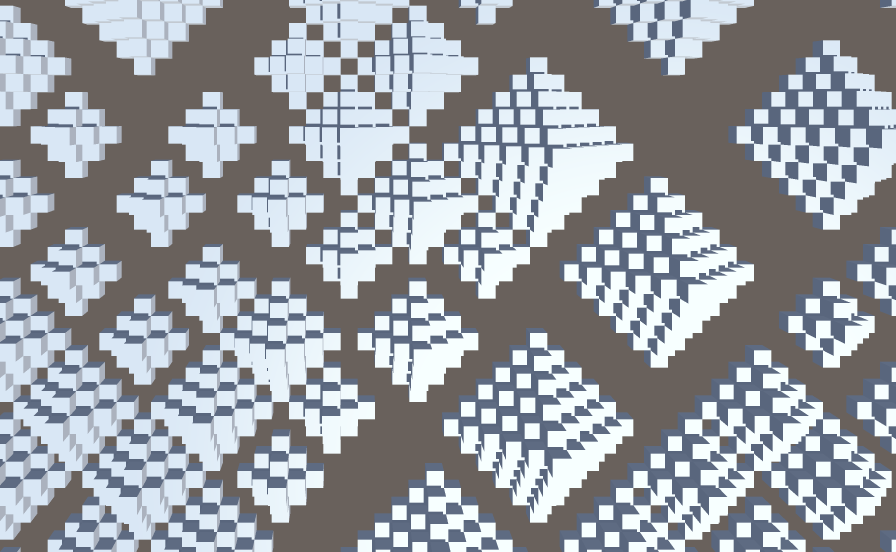
This pattern is drawn by a WebGL 1 fragment shader. Its source:

```glsl
precision highp float;
// Scattered octahedra built of small cubes, seen head-on in perspective.
// A packing of squares in 45-degree coordinates places the solids without overlap;
// each view ray walks the cube layers from front to back and shades the face it meets.

uniform vec2 u_resolution;

const float COLUMNS = 52.6;                 // cubes across the canvas width
const vec2 VANISHING = vec2(0.39, 0.50);    // in canvas widths
const float PERSPECTIVE = 0.022;            // shrink per layer of depth
const vec2 SHADOW_STEP = vec2(0.17, -0.15); // towards the light, per layer
const vec2 GLOW_CENTRE = vec2(0.72, 0.08);  // in canvas widths
const vec2 GLOW_RANGE = vec2(0.25, 0.60);
const float BLOCK = 16.0;                   // packing block of a large solid
const float LARGE_SHARE = 0.38;
const float MEDIUM_SHARE = 0.42;
const float LARGE_RADIUS = 5.0;
const float MEDIUM_RADIUS = 3.0;
const float SMALL_RADIUS = 2.0;
const int LAYERS = 6;
const int SAMPLES = 3;                      // per axis, for smooth edges

const vec3 GROUND = vec3(0.41, 0.38, 0.36);
const vec3 FRONT_COOL = vec3(0.85, 0.905, 0.96);
const vec3 FRONT_BRIGHT = vec3(0.97, 1.0, 1.0);
const vec3 SHADE = vec3(0.35, 0.40, 0.49);
const vec3 TOP_FACE = vec3(0.37, 0.42, 0.51);
const vec3 RIGHT_FACE = vec3(0.67, 0.70, 0.745);
const vec3 BOTTOM_FACE = vec3(0.76, 0.79, 0.82);

float hash(vec2 p) {
  return fract(sin(dot(p, vec2(127.1, 311.7))) * 43758.5453);
}

// Is there a cube at this cell of the given layer?
bool solid(vec2 cell, float layer) {
  vec2 uv = vec2(cell.x + cell.y, cell.x - cell.y);
  bool large = hash(floor(uv / BLOCK) + 7.3) < LARGE_SHARE;
  float size = large ? BLOCK : 0.5 * BLOCK;
  vec2 id = floor(uv / size);

  float radius = hash(id + 31.7) < MEDIUM_SHARE ? MEDIUM_RADIUS : SMALL_RADIUS;
  if (large) radius = LARGE_RADIUS;

  // Jitter within the block, kept on the diagonal lattice
  float slack = 0.5 * size - 1.0 - radius;
  vec2 random = vec2(hash(id + 3.1), hash(id + 17.9));
  vec2 jitter = floor(random * (2.0 * slack + 1.0)) - slack;
  jitter.x += mod(jitter.x + jitter.y, 2.0) * (jitter.x > 0.0 ? -1.0 : 1.0);

  vec2 d = abs(uv - (id + 0.5) * size - jitter);
  return max(d.x, d.y) + layer < radius + 0.5;
}

vec3 sideColour(bool crossedX, vec2 dir) {
  if (crossedX) return dir.x > 0.0 ? SHADE : RIGHT_FACE;
  return dir.y < 0.0 ? TOP_FACE : BOTTOM_FACE;
}

vec3 frontColour(vec2 q, vec2 cell, float layer, vec2 p) {
  if (solid(floor(q + SHADOW_STEP), layer + 1.0)) return SHADE;
  float glow = 1.0 - smoothstep(GLOW_RANGE.x, GLOW_RANGE.y, distance(p, GLOW_CENTRE));
  return mix(FRONT_COOL, FRONT_BRIGHT, glow);
}

// Colour seen at a point given in canvas widths
vec3 trace(vec2 p) {
  vec2 eye = VANISHING * COLUMNS;
  vec2 ray = p * COLUMNS - eye;
  vec2 dir = ray * PERSPECTIVE;
  for (int i = 0; i < LAYERS; i++) {
    float layer = float(LAYERS - 1 - i);
    vec2 enter = eye + ray * (1.0 - PERSPECTIVE * (layer + 0.5));
    vec2 first = floor(enter);
    vec2 last = floor(enter + dir);
    if (solid(first, layer)) return frontColour(enter, first, layer, p);

    // Cell walls crossed inside this layer, nearest first
    bvec2 crossed = notEqual(first, last);
    vec2 wall = max(first, last);
    float tx = crossed.x ? (wall.x - enter.x) / dir.x : 2.0;
    float ty = crossed.y ? (wall.y - enter.y) / dir.y : 2.0;
    bool xFirst = tx < ty;
    if (crossed.x && crossed.y) {
      vec2 middle = xFirst ? vec2(last.x, first.y) : vec2(first.x, last.y);
      if (solid(middle, layer)) return sideColour(xFirst, dir);
      xFirst = !xFirst;
    }
    if ((crossed.x || crossed.y) && solid(last, layer)) return sideColour(xFirst, dir);
  }
  return GROUND;
}

void main() {
  vec3 sum = vec3(0.0);
  for (int j = 0; j < SAMPLES; j++) {
    for (int i = 0; i < SAMPLES; i++) {
      vec2 offset = (vec2(float(i), float(j)) + 0.5) / float(SAMPLES) - 0.5;
      sum += trace((gl_FragCoord.xy + offset) / u_resolution.x);
    }
  }
  gl_FragColor = vec4(sum / float(SAMPLES * SAMPLES), 1.0);
}
```
